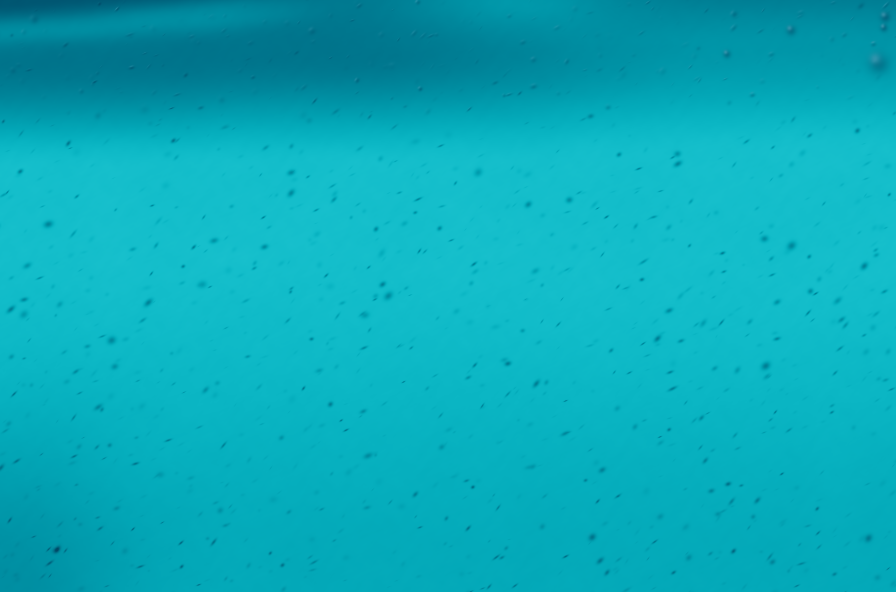
This texture is drawn by a Shadertoy shader. Its source:

```glsl
// Turquoise water under a dark, blurred surface bank, strewn with slanted flecks.
// A tone field of soft steps and layered sines picks the colour; rotated layers
// of jittered cells scatter the flecks, and a short loop adds a few bubbles.
#define DEEP vec3(0.0, 0.33, 0.44)
#define BRIGHT vec3(0.08, 0.745, 0.795)
#define GLINT vec3(0.30, 0.62, 0.72)
#define SLANT 0.62
#define LAYERS 5
#define FLECK_SHARE 0.40
#define FLECK_SIZE 0.0075
#define FLECK_DEPTH 0.62
#define BUBBLES 5
#define GRAIN 0.012

vec4 hash4(vec2 p) {
    vec4 q = fract(p.xyxy * vec4(0.1031, 0.1030, 0.0973, 0.1099));
    q += dot(q, q.wzxy + 33.33);
    return fract((q.xxyz + q.yzzw) * q.zywx);
}

mat2 rotation(float a) {
    float c = cos(a), s = sin(a);
    return mat2(c, -s, s, c);
}

// Soft elliptical spot, 1 at its centre
float spot(vec2 d, vec2 radius) {
    d /= radius;
    return exp(-dot(d, d));
}

// Layered sines, about -1 to 1
float ripple(vec2 p) {
    float sum = 0.0, amp = 0.5;
    for (int i = 0; i < 4; i++) {
        p = rotation(1.1) * p * 1.7 + 2.3;
        sum += amp * sin(p.x + 1.5 * sin(p.y)) * cos(0.8 * p.y);
        amp *= 0.6;
    }
    return sum;
}

// Brightness of the water without particles
float waterTone(vec2 uv) {
    float v = uv.y + 0.008 * ripple(uv * vec2(3.0, 8.0));
    float tone = mix(0.80, 1.0, smoothstep(0.0, 0.58, v));
    tone -= 0.26 * spot(uv, vec2(0.13, 0.26));

    // Surface bank, heavy on the left and thin on the right
    float side = smoothstep(0.35, 0.85, uv.x);
    tone -= mix(0.70, 0.38, side) * smoothstep(0.71, 0.90, v - 0.03 * uv.x);
    tone -= 0.25 * side * smoothstep(0.92, 1.02, v);

    // Pale streak, dark upper corner and a pale patch of surface
    float streak = v - 0.945 - 0.10 * uv.x;
    float fade = 1.0 - smoothstep(0.22, 0.42, uv.x);
    tone += 0.24 * fade * exp(-pow(streak / 0.022, 2.0));
    tone -= 0.28 * fade * smoothstep(0.01, 0.05, streak);
    tone += 0.30 * spot(uv - vec2(0.57, 1.0), vec2(0.12, 0.05));
    return tone;
}

// One layer of flecks: x is the dark body, y the light rim
vec2 flecks(vec2 p, float cells, float turn, float seed) {
    vec2 g = rotation(turn) * p * cells + seed;
    vec2 id = floor(g);
    vec4 r = hash4(id + 17.0 * seed);
    vec4 k = hash4(id + 31.0 * seed + 5.0);
    vec2 d = (g - id - 0.27 - 0.46 * r.xy) / cells;
    d = rotation(SLANT - turn + 0.7 * (k.x - 0.5)) * d;

    float size = FLECK_SIZE * mix(0.5, 1.0, k.y) * min(1.0, 18.0 / cells);
    vec2 radius = size * vec2(1.0, mix(0.28, 0.85, k.z * k.z));
    float strength = step(r.z, FLECK_SHARE) * mix(0.10, 1.0, r.w * r.w * r.w);
    float body = spot(d, radius);
    float rim = spot(d - vec2(0.0, 1.5 * radius.y), radius * vec2(0.8, 0.6));
    return strength * vec2(body, rim * k.w);
}

void mainImage(out vec4 fragColor, in vec2 fragCoord) {
    vec2 uv = fragCoord / iResolution.xy;
    vec2 p = fragCoord / iResolution.y;
    float aspect = iResolution.x / iResolution.y;
    float tone = waterTone(uv);
    float bank = smoothstep(0.74, 0.90, uv.y);

    // Faint clouding and slanted fine grain
    vec2 along = rotation(SLANT) * p;
    tone += GRAIN * (ripple(p * 9.0) + ripple(along * vec2(45.0, 90.0)));

    // Scattered flecks, finer from layer to layer
    vec2 marks = vec2(0.0);
    for (int i = 0; i < LAYERS; i++) {
        float n = float(i);
        marks += flecks(p, 13.0 + 3.0 * n, 0.4 + 1.3 * n, n + 1.0);
    }
    tone -= FLECK_DEPTH * marks.x * mix(1.0, 0.35, bank);
    float glint = marks.y * mix(0.10, 0.55, bank);

    // Bubbles near the surface on the right, lit from the upper left
    for (int i = 0; i < BUBBLES; i++) {
        vec4 r = hash4(vec2(float(i) + 3.0, 8.0));
        vec2 d = p - vec2(mix(0.80, 0.99, r.x) * aspect, mix(0.88, 0.98, r.y));
        float radius = mix(0.006, 0.018, r.z * r.z);
        tone -= 0.35 * spot(d, vec2(radius));
        glint += 0.6 * spot(d - radius * vec2(-0.4, 0.6), vec2(0.55 * radius));
    }

    // Red only shows in the brightest water
    tone = clamp(tone, -0.1, 1.05);
    vec3 color = mix(DEEP, BRIGHT, tone);
    color.r = BRIGHT.r * pow(max(tone, 0.0), 8.0);
    color = mix(color, GLINT, clamp(glint, 0.0, 0.8));
    fragColor = vec4(clamp(color, 0.0, 1.0), 1.0);
}
```
